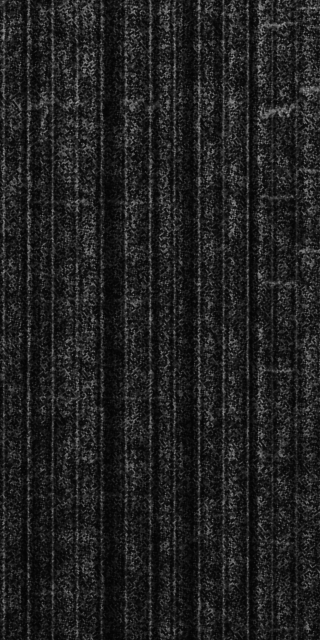
Give the GLSL for this texture, as a Shadertoy shader.

```glsl
const float LINE_PERIOD = 0.0762;
const float LINE_OFFSET = 0.0125;

float hash(vec2 p) {
    vec3 q = fract(vec3(p.xyx) * 0.1031);
    q += dot(q, q.yzx + 33.33);
    return fract((q.x + q.y) * q.z);
}

float noise(vec2 p) {
    vec2 i = floor(p), f = fract(p);
    f = f * f * (3.0 - 2.0 * f);
    return mix(mix(hash(i), hash(i + vec2(1, 0)), f.x),
               mix(hash(i + vec2(0, 1)), hash(i + vec2(1, 1)), f.x), f.y);
}

float bell(float d, float width) {
    d /= width;
    return exp(-d * d);
}

// 1 inside the interval a..b, with soft ends
float span(float x, float a, float b, float soft) {
    return smoothstep(a - soft, a + soft, x) * (1.0 - smoothstep(b - soft, b + soft, x));
}

// Fine bright specks on a dark ground, mean near 1, on a turned lattice
float speckle(vec2 p, float cells) {
    vec2 q = mat2(0.8, 0.6, -0.6, 0.8) * p * cells + 300.0;
    float n = noise(q);
    return 0.22 + 2.65 * n * n;
}

// Signed distance to the nearest upright, with its index
vec2 nearestLine(float x) {
    float s = (x - LINE_OFFSET) / LINE_PERIOD;
    float id = floor(s + 0.5);
    return vec2((s - id) * LINE_PERIOD, id);
}

// Upright bands, split by dark gaps (centre, half width)
float bands(float x) {
    const vec2 gaps[6] = vec2[6](vec2(0.075, 0.010), vec2(0.114, 0.012),
        vec2(0.352, 0.024), vec2(0.490, 0.009), vec2(0.588, 0.018), vec2(0.792, 0.014));
    float tone = 0.37 + 0.8 * noise(vec2(x * 55.0, 3.0)) + 0.6 * noise(vec2(x * 125.0, 8.0));
    for (int i = 0; i < 6; i++) {
        tone *= 1.0 - 0.62 * span(x, gaps[i].x - gaps[i].y, gaps[i].x + gaps[i].y, 0.004);
    }
    // Shade on both sides of each upright
    return tone * (1.0 - 0.45 * bell(abs(nearestLine(x).x) - 0.010, 0.006));
}

// Thin, evenly spaced upright lines of uneven strength
float uprights(vec2 p) {
    vec2 near = nearestLine(p.x);
    float strength = 0.55 + 0.45 * hash(vec2(near.y, 17.0));
    float flicker = 0.55 + 0.3 * noise(vec2(near.y * 9.0, p.y * 60.0))
                  + 0.5 * noise(vec2(near.y * 5.0, p.y * 9.0));
    return strength * flicker * bell(near.x, 0.0034);
}

// Ragged horizontal traces repeating down the canvas
float traces(vec2 p, float period, float offset, float rough) {
    float id = floor((p.y - offset) / period + 0.5);
    float burst = bell(id - 1.0, 0.4);
    float jag = rough * (0.7 + 2.0 * burst);
    float shift = (noise(vec2(p.x * 90.0, id * 7.0)) - 0.5) * jag;
    float strength = 0.55 + 0.35 * hash(vec2(id, 41.0)) + 0.4 * burst;
    return strength * bell(p.y - offset - id * period - shift, 0.005 + 0.004 * burst);
}

// Short wavering strokes near the top
float strokes(vec2 p) {
    const vec2 places[4] = vec2[4](vec2(0.143, 0.36), vec2(0.617, 0.40),
        vec2(0.716, 0.39), vec2(0.390, 0.36));
    float sum = 0.0;
    for (int i = 0; i < 4; i++) {
        float k = float(i);
        float sway = 0.032 * (noise(vec2(k * 3.0, p.y * 26.0)) - 0.5);
        float strength = 1.0 - 0.18 * k;
        sum += strength * bell(p.x - places[i].x - sway, 0.0045) * bell(p.y - places[i].y, 0.065);
    }
    return sum;
}

void mainImage(out vec4 fragColor, in vec2 fragCoord) {
    // Width is 1; y runs down from the top edge
    vec2 p = vec2(fragCoord.x, iResolution.y - fragCoord.y) / iResolution.x;
    float depth = p.y * iResolution.x / iResolution.y;

    // Speckled ground
    float grain = speckle(p, 215.0);
    float blotch = 0.55 + 0.9 * noise(p * vec2(26.0, 28.0) + 40.0);
    float fade = mix(1.22, 0.78, depth);
    float value = 0.01 + 0.125 * grain * bands(p.x) * blotch * fade;

    // Lines and traces, broken up by the same grain
    float broken = 0.65 + 0.35 * grain;
    float marks = 0.18 * uprights(p) * mix(1.1, 0.85, depth);
    float rowFade = mix(1.2, 0.45, smoothstep(0.1, 0.9, depth));
    marks += 0.26 * rowFade * traces(p, 0.270, 0.076, 0.014) * span(p.x, 0.815, 0.92, 0.006);
    marks += 0.26 * rowFade * traces(p, 0.253, 0.026, 0.007) * span(p.x, 0.935, 1.1, 0.004)
           * (1.0 - smoothstep(0.4, 0.5, depth));
    float patchy = smoothstep(0.35, 0.75, noise(p * vec2(20.0, 6.0)));
    marks += 0.13 * patchy * traces(p, 0.306, 0.020, 0.016) * span(p.x, 0.10, 0.50, 0.03);
    marks += 0.22 * strokes(p);
    value += marks * broken;

    // Soft ceiling keeps the brightest grains grey
    value = min(value, 0.36 + 0.5 * (value - 0.36));
    fragColor = vec4(vec3(value), 1.0);
}
```
